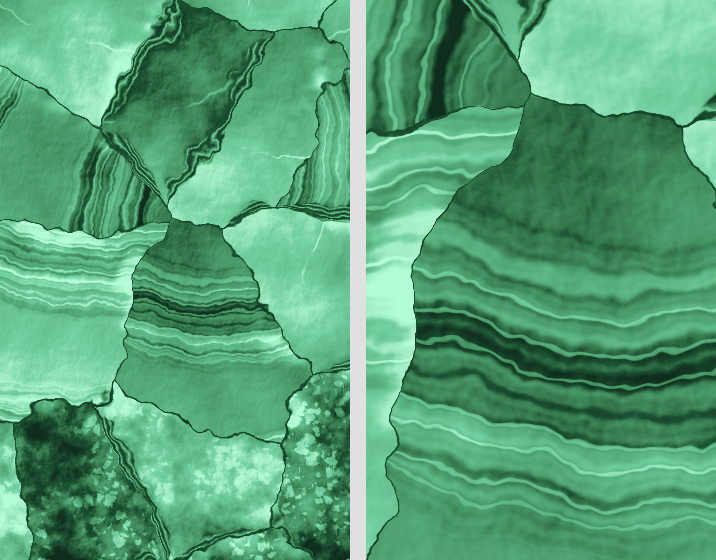
Left: the whole. Right: its middle third, enlarged.
A Shadertoy shader for this texture:

```glsl
// Polished malachite mosaic: large warped cellular plates, each smooth, banded
// or blotched, joined by dark cracks and wavy layered seams. Every layer edits
// one tone value, which a green ramp finally turns into colour.

const float PLATE = 0.27;        // plate size, in canvas heights
const float WARP = 0.042;        // bending of plate outlines
const float RAGGED = 0.005;      // fine raggedness of plate outlines
const float SEAM = 0.034;        // thickest layered seam
const float CRACK = 0.0008;      // crack half width
const float BAND_PITCH = 0.017;  // spacing of pale threads
const float FLECK = 0.018;       // spacing of pale flecks
const float GRAIN = 0.09;        // strength of the surface relief
const float BLOTCH_TOP = 0.29;   // blotched plates lie below this height
const float BAND_TOP = 0.74;     // banded plates lie below this height

const vec3 GREENS[6] = vec3[6](
    vec3(0.11, 0.32, 0.20), vec3(0.20, 0.46, 0.29), vec3(0.28, 0.59, 0.40),
    vec3(0.36, 0.71, 0.52), vec3(0.46, 0.82, 0.64), vec3(0.64, 0.93, 0.78));
const float LEVELS[6] = float[6](0.03, 0.13, 0.28, 0.51, 0.77, 0.95);

struct Plate { vec2 id, site, neighbour; float edge, nextEdge; };

vec2 hash2(vec2 p) {
    vec3 q = fract(p.xyx * vec3(0.1031, 0.1030, 0.0973));
    q += dot(q, q.yzx + 33.33);
    return fract((q.xx + q.yz) * q.zy);
}

// Layered, rotated sines, roughly -1 to 1
float waves(vec2 p) {
    float sum = 0.0, amp = 0.5;
    for (int i = 0; i < 5; i++) {
        p = mat2(0.8, 0.6, -0.6, 0.8) * p;
        sum += amp * sin(p.x + 1.7 * sin(0.7 * p.y + float(i))) * cos(p.y + 1.3 * sin(0.6 * p.x));
        p = p * 1.9 + 3.1;
        amp *= 0.6;
    }
    return sum;
}

vec2 siteOf(vec2 id) { return id + 0.06 + 0.88 * hash2(id + 21.0); }

// Nearest plate, with the distances to its two closest borders
Plate findPlate(vec2 p) {
    vec2 g = p / PLATE, home = floor(g);
    Plate plate = Plate(home, g, home, 9.0, 9.0);
    float nearest = 9.0;
    for (int k = 0; k < 9; k++) {
        vec2 id = home + vec2(k % 3, k / 3) - 1.0, site = siteOf(id);
        float d = distance(g, site);
        if (d < nearest) { nearest = d; plate.id = id; plate.site = site; }
    }
    for (int k = 0; k < 25; k++) {
        vec2 id = plate.id + vec2(k % 5, k / 5) - 2.0, site = siteOf(id);
        if (k == 12) continue;
        float d = dot(0.5 * (plate.site + site) - g, normalize(site - plate.site)) * PLATE;
        if (d < plate.edge) { plate.nextEdge = plate.edge; plate.edge = d; plate.neighbour = id; }
        else plate.nextEdge = min(plate.nextEdge, d);
    }
    plate.site *= PLATE;
    return plate;
}

// Scattered irregular flecks of varied size
float flecks(vec2 p) {
    vec2 g = p / FLECK + 0.5 * vec2(waves(p * 90.0), waves(p * 90.0 + 9.0));
    float cover = 0.0;
    for (int k = 0; k < 9; k++) {
        vec2 id = floor(g) + vec2(k % 3, k / 3) - 1.0, h = hash2(id + 5.0);
        float radius = 0.6 * h.x * h.y;
        cover = max(cover, 1.0 - smoothstep(radius, radius + 0.2, distance(g, id + h.yx)));
    }
    return cover;
}

// Strata and pale threads across a banded plate
float bands(float across, float phase, float pixel) {
    float zone = smoothstep(-0.6, 0.3, sin(across * 21.0 + phase));
    float strata = 0.2 * sin(across * 63.0 + phase) + 0.13 * sin(across * 171.0)
        + 0.11 * sin(across * 371.0 + 1.0) + 0.06 * sin(across * 807.0);
    float line = across / BAND_PITCH;
    vec2 h = hash2(vec2(floor(line), phase));
    float gap = abs(fract(line) - 0.25 - 0.5 * h.x) * BAND_PITCH;
    float thread = (1.0 - smoothstep(0.0005, 0.001 + 1.2 * pixel, gap)) * step(0.35, h.y);
    return zone * (strata - 0.06 + 0.4 * thread);
}

vec3 malachite(float tone) {
    vec3 colour = GREENS[0];
    for (int i = 1; i < 6; i++)
        colour = mix(colour, GREENS[i], clamp((tone - LEVELS[i - 1]) / (LEVELS[i] - LEVELS[i - 1]), 0.0, 1.0));
    return colour * mix(0.55, 1.0, smoothstep(-0.2, 0.05, tone)) + 0.06 * smoothstep(0.95, 1.25, tone);
}

void mainImage(out vec4 fragColor, in vec2 fragCoord) {
    float pixel = 1.0 / iResolution.y;
    vec2 p = fragCoord * pixel;
    vec2 warped = p + WARP * vec2(waves(p * 9.0), waves(p * 9.0 + 17.0));
    warped += RAGGED * vec2(waves(p * 55.0), waves(p * 55.0 + 8.0));
    Plate plate = findPlate(warped);
    vec2 look = hash2(plate.id + 40.0), style = hash2(plate.id + 71.0);
    vec2 local = p - plate.site, seed = plate.id * 7.0;
    float pale = mod(plate.id.x + plate.id.y, 2.0);
    float angle = 6.28 * look.y;
    vec2 dir = vec2(cos(angle), sin(angle));

    // Plate body: clouded gradient
    float cloud = waves(local * 15.0 + seed);
    float tone = 0.23 + 0.33 * pale + 0.2 * look.x + 1.7 * dot(local, dir) + 0.28 * cloud;
    float along = dot(local, vec2(-dir.y, dir.x));
    float across = dot(local, dir) + 1.2 * along * along + 0.012 * waves(local * 24.0 + seed);
    if (plate.site.y + 0.1 * (style.x - 0.5) < BLOTCH_TOP) {
        tone = mix(0.13, 0.73, pale) + mix(0.3, 0.55, pale) * cloud + 0.25 * waves(local * 60.0 + seed);
        tone += mix(0.55, 0.25, pale) * flecks(p) * smoothstep(-0.3, 0.2, cloud);
    } else if (plate.site.y < BAND_TOP && style.y > 0.25) {
        tone = mix(tone, 0.56, 0.4) + bands(across, floor(style.x * 20.0), pixel);
    } else {
        float vein = 1.0 - smoothstep(0.0004, 0.001 + 1.2 * pixel, abs(across - 0.03));
        tone += 0.35 * vein * smoothstep(-0.2, 0.2, waves(local * 11.0));
    }

    // Borders: shaded and pale rims, layered seams, cracks
    vec2 seam = hash2(plate.id + plate.neighbour + 90.0);
    float owner = step(0.0, dot(plate.id - plate.neighbour, vec2(1.0, 1.7)));
    float corner = smoothstep(0.0, 0.03, plate.nextEdge - plate.edge);
    float rim = corner * (1.0 - smoothstep(0.0, 0.05, plate.edge));
    float patches = smoothstep(0.0, 0.4, waves(p * 9.0));
    tone += rim * mix(0.6 * patches, -0.35 * smoothstep(0.2, 0.8, seam.x), owner);
    float width = SEAM * smoothstep(0.3, 0.75, seam.x) * (0.6 + waves(p * 15.0)) * mix(0.2, 1.0, owner);
    width = max(width * corner, 0.0003);
    float layers = sin(plate.edge * 620.0 + 3.0 * waves(p * 22.0));
    float strata = 0.13 + 0.18 * layers + 0.33 * smoothstep(0.8, 1.0, layers);
    tone = mix(tone, strata, 1.0 - smoothstep(0.6 * width, width + pixel, plate.edge));
    float crack = max(CRACK * (0.2 + seam.y + 1.6 * waves(p * 30.0)), 0.0);
    tone = mix(tone, -0.08, 0.85 * (1.0 - smoothstep(crack, crack + 1.2 * pixel, plate.edge)));

    // Embossed surface grain
    tone += GRAIN * (waves(p * 130.0) - waves(p * 130.0 + vec2(0.35, -0.35)));
    fragColor = vec4(malachite(tone), 1.0);
}
```
